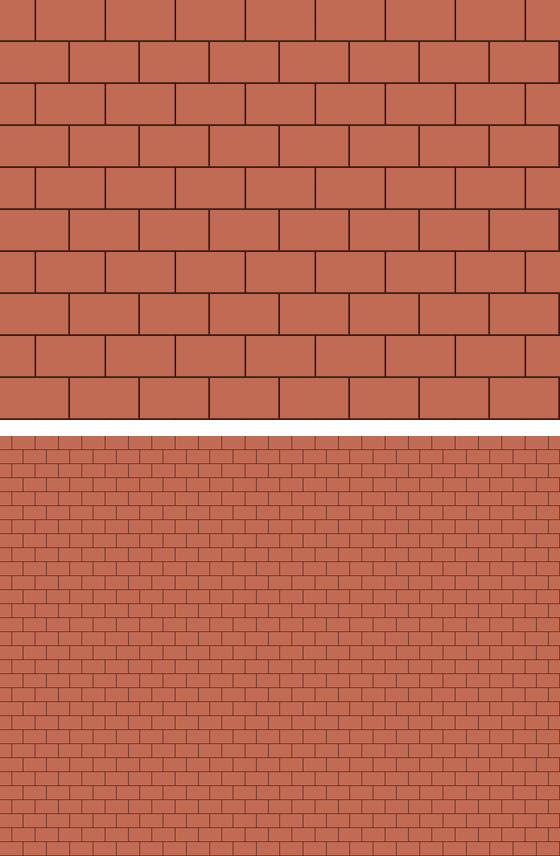
Top, the tile; bottom, the same tile 3 across and 3 down.
This pattern is drawn by a WebGL 1 fragment shader. Its source:

```glsl
precision highp float;
// Flat terracotta bricks in running bond: eight across, ten courses high,
// divided by thin dark joints. Each joint is a distance to a repeated line,
// and every other course is shifted by about half a brick.

uniform vec2 u_resolution;

// Signed offset to the nearest whole number, in repeats.
float nearestLine(float x) {
  return fract(x + 0.5) - 0.5;
}

// Box-filtered coverage of a line, with distances in canvas heights.
float lineCoverage(float dist, float halfWidth, float pixel) {
  float left = max(dist - 0.5 * pixel, -halfWidth);
  float right = min(dist + 0.5 * pixel, halfWidth);
  return clamp((right - left) / pixel, 0.0, 1.0);
}

void main() {
  vec2 repeats = vec2(8.0, 10.0);
  vec2 grid = gl_FragCoord.xy / u_resolution * repeats;
  vec2 brickSize = vec2(u_resolution.x / u_resolution.y, 1.0) / repeats;
  float pixel = 1.0 / u_resolution.y;

  // Courses change at the middle of the bed joint.
  float course = grid.y - 0.021;
  float shifted = mod(floor(course), 2.0);
  float column = grid.x - mix(-0.0125, 0.505, shifted);

  // Bed joints run across, head joints stand between bricks.
  float halfWidth = 0.00172;
  float bed = lineCoverage(abs(nearestLine(course)) * brickSize.y, halfWidth, pixel);
  float head = lineCoverage(abs(nearestLine(column)) * brickSize.x, halfWidth, pixel);

  vec3 brick = vec3(0.76, 0.42, 0.33);
  vec3 joint = vec3(0.12, 0.06, 0.045);
  gl_FragColor = vec4(mix(brick, joint, max(bed, head)), 1.0);
}
```
